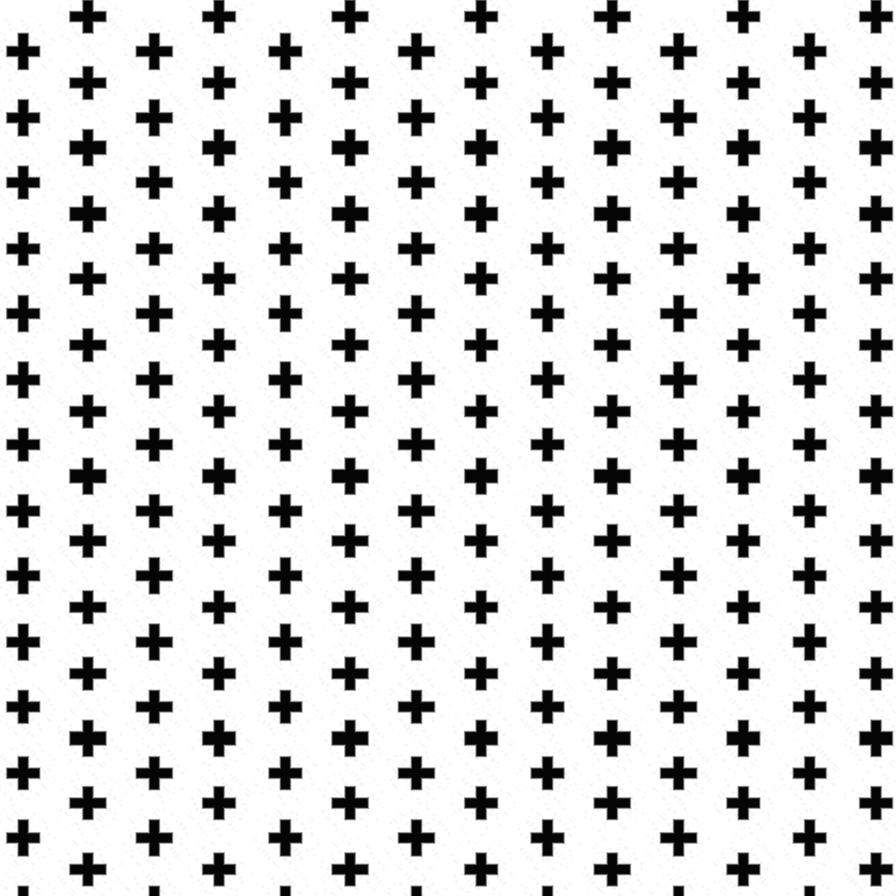
Write a three.js fragment shader that draws this pattern.

```glsl
// Staggered columns of small black plus signs on white, snapped to a coarse grid.
varying vec2 vUv;

const float GRID = 270.0;     // coarse grid cells across the canvas
const float PITCH = 19.77;    // spacing of columns and of rows, in grid cells
const float BAR = 3.15;       // bar thickness, in grid cells
const float SOFTNESS = 0.45;  // half width of the edge blur, in grid cells
const vec3 INK = vec3(0.02);
const vec3 PAPER = vec3(1.0);
const vec3 SPECK = vec3(0.95);

// Unsnapped start and end of the first plus along one axis.
const vec2 SPAN_X = vec2(2.05, 12.47);
const vec2 SPAN_Y_EVEN = vec2(10.7, 21.25);
const vec2 SPAN_Y_ODD = vec2(0.45, 10.7);

float boxDistance(vec2 p, vec2 halfSize) {
  vec2 q = abs(p) - halfSize;
  return length(max(q, 0.0)) + min(max(q.x, q.y), 0.0);
}

float plusDistance(vec2 p, vec2 size, vec2 bar) {
  float upright = boxDistance(p, 0.5 * vec2(bar.x, size.y));
  float level = boxDistance(p, 0.5 * vec2(size.x, bar.y));
  return min(upright, level);
}

// Index of the repeat whose middle is nearest to a coordinate.
float nearestIndex(float coordinate, vec2 span) {
  float middle = 0.5 * (span.x + span.y);
  return max(floor((coordinate - middle) / PITCH + 0.5), 0.0);
}

// Start and end of one repeat, rounded down to the grid.
vec2 snappedSpan(vec2 span, float index) {
  return floor(span + PITCH * index);
}

// Fine grain from layered sines, roughly -1 to 1.
float grain(vec2 p) {
  float a = sin(p.x * 1.9 + 2.0 * sin(p.y * 0.83));
  float b = sin(p.y * 2.1 + 2.0 * sin(p.x * 0.71));
  float c = sin(dot(p, vec2(1.37, -1.13)));
  return a * b * 0.7 + c * 0.3;
}

void main() {
  // Grid coordinates, counted down from the top
  vec2 p = vec2(vUv.x, 1.0 - vUv.y) * GRID;

  // Nearest plus, with odd columns shifted by half a row
  float column = nearestIndex(p.x, SPAN_X);
  float odd = mod(column, 2.0);
  vec2 spanY = mix(SPAN_Y_EVEN, SPAN_Y_ODD, odd);
  float row = nearestIndex(p.y, spanY);

  // Snapped extents give slight differences in size
  vec2 xs = snappedSpan(SPAN_X, column);
  vec2 ys = snappedSpan(spanY, row);
  vec2 size = vec2(xs.y - xs.x, ys.y - ys.x);
  vec2 center = 0.5 * vec2(xs.x + xs.y, ys.x + ys.y);

  // Taller plus signs in odd columns also have a thicker level bar
  vec2 bar = vec2(BAR, BAR + odd * (size.y - 10.0));
  float d = plusDistance(p - center, size, bar);

  // Faint specks that fade away from each plus
  float nearby = 1.0 - smoothstep(3.0, 7.0, d);
  float specks = smoothstep(0.25, 0.7, grain(p)) * nearby;
  vec3 color = mix(PAPER, SPECK, 0.7 * specks);

  float ink = 1.0 - smoothstep(-SOFTNESS, SOFTNESS, d);
  gl_FragColor = vec4(mix(color, INK, ink), 1.0);
}
```
